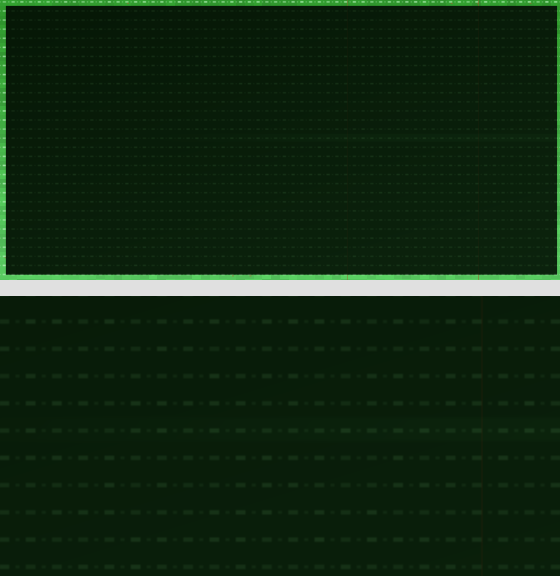
Top: the whole. Bottom: its middle third, enlarged.
Reproduce this pattern procedurally as a Shadertoy shader.

```glsl
// A dark green panel crossed by faint rows of dashes and dots, in a bright green rim.
// One repeated cell, 64 across and 31 down, gives the dashes; the rim lights them up,
// and hashes per cell and per column add uneven brightness and a few red threads.

float hash(vec2 p) {
    return fract(sin(dot(p, vec2(127.1, 311.7))) * 43758.5453);
}

// Soft coverage of a box centred on the origin.
float box(vec2 p, vec2 halfSize, float blur) {
    vec2 edge = smoothstep(halfSize + blur, halfSize - blur, abs(p));
    return edge.x * edge.y;
}

void mainImage(out vec4 fragColor, in vec2 fragCoord) {
    // Height runs from 0 at the top to 1 at the bottom, width from 0 to the aspect.
    vec2 size = vec2(iResolution.x / iResolution.y, 1.0);
    vec2 p = vec2(fragCoord.x, iResolution.y - fragCoord.y) / iResolution.y;
    vec2 uv = p / size;
    float blur = 0.6 / iResolution.y;

    // Repeated cell: a wide dash with a small dot halfway to the next one.
    vec2 pitch = vec2(size.x / 64.0, 0.03245);
    vec2 grid = (p - vec2(0.0, 0.0068)) / pitch + vec2(0.0, 0.5);
    vec2 cell = floor(grid);
    vec2 local = (fract(grid) - 0.5) * pitch;
    float dash = box(local, vec2(0.0058, 0.0026), blur + 0.001);
    vec2 dotPos = vec2(pitch.x * 0.5 - abs(local.x), local.y);
    float smallDot = box(dotPos, vec2(0.0024, 0.0018), blur + 0.001);
    float marks = max(dash * mix(0.65, 1.0, hash(cell)), smallDot * 0.55);

    // Panel: slightly lighter to the lower right, with one pale band in the middle.
    vec3 panel = mix(vec3(0.022, 0.090, 0.022), vec3(0.045, 0.135, 0.050),
                     clamp(uv.x * 0.4 + uv.y * 0.65, 0.0, 1.0));
    float band = box(vec2(0.0, p.y - 0.492), vec2(1.0, 0.014), 0.003);
    panel += vec3(0.008, 0.020, 0.010) * band * smoothstep(0.2, 0.7, uv.x);
    panel += vec3(0.055, 0.085, 0.055) * marks;

    // Rim: lighter toward the bottom, with pale dashes on its top and left.
    vec3 rim = mix(vec3(0.19, 0.60, 0.18), vec3(0.34, 0.78, 0.37),
                   smoothstep(0.0, 1.0, uv.y));
    rim *= 0.94 + 0.12 * hash(cell + 7.0);
    rim = mix(rim, vec3(0.70, 0.95, 0.72), marks * 0.9);

    // Red threads down rare columns, plus stray red flecks on the rim.
    float thread = step(0.93, hash(vec2(cell.x, 3.0)))
                 * box(vec2(local.x - 0.006, 0.0), vec2(0.0013, 1.0), blur);
    float fleck = step(0.93, hash(cell + 19.0))
                * box(local - vec2(0.004, 0.005), vec2(0.0035, 0.0018), blur);
    panel += vec3(0.035, 0.0, 0.0) * thread;
    rim = mix(rim, vec3(0.62, 0.38, 0.16), max(thread, fleck) * 0.6);

    // The rim is thicker on the left and top than on the right.
    vec2 low = smoothstep(-blur, blur, p - vec2(0.0208, 0.0208));
    vec2 high = smoothstep(-blur, blur, size - vec2(0.0104, 0.0190) - p);
    float inside = low.x * low.y * high.x * high.y;

    fragColor = vec4(mix(rim, panel, inside), 1.0);
}
```
